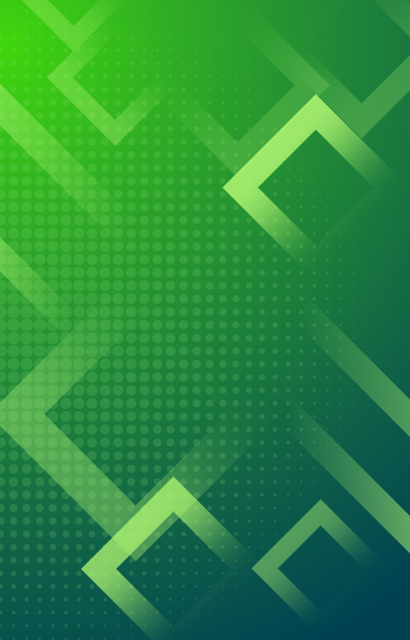
Write a Shadertoy shader that draws this background.

```glsl
// Green diagonal backdrop: a radial lime-to-navy gradient, a halftone dot field
// and translucent diamond frames and bars that fade along one direction.
// Frames use the L1 distance; all lengths are in units of the canvas height.

// Gradient
const vec2 GLOW_CENTRE = vec2(0.0, 0.93);
const vec3 LIME   = vec3(0.25, 0.84, 0.05);
const vec3 GREEN  = vec3(0.18, 0.66, 0.15);
const vec3 FOREST = vec3(0.12, 0.52, 0.22);
const vec3 TEAL   = vec3(0.06, 0.38, 0.28);
const vec3 NAVY   = vec3(0.00, 0.26, 0.32);

// Halftone dots
const float DOT_PITCH   = 0.02043;
const vec2  DOT_OFFSET  = vec2(0.0008, 0.002);
const vec2  DOT_CENTRE  = vec2(0.04, 0.492);
const float DOT_REACH   = 0.56;
const float DOT_RADIUS  = 0.010;
const float DOT_OPACITY = 0.17;
const vec3  DOT_TINT    = vec3(0.57, 0.90, 0.50);

// Frames: centre, outer radius, opacity; with the direction of their bright side
const vec3  FRAME_TINT  = vec3(0.67, 0.95, 0.44);
const float INNER_RATIO = 0.62;
const int   FRAME_COUNT = 8;
const vec4 FRAMES[FRAME_COUNT] = vec4[](
    vec4(0.565, 0.928, 0.1445, 0.27),
    vec4(0.371, 0.867, 0.1445, 0.22),
    vec4(0.115, 1.026, 0.107, 0.34),
    vec4(0.180, 0.879, 0.107, 0.38),
    vec4(0.212, 0.353, 0.230, 0.40),
    vec4(0.501, 0.112, 0.108, 0.46),
    vec4(0.271, 0.111, 0.1445, 0.78),
    vec4(0.4935, 0.707, 0.146, 0.90));
const vec2 UP_LEFT    = vec2(-1.0, 1.0);
const vec2 DOWN_LEFT  = vec2(-1.0, -1.0);
const vec2 DOWN_RIGHT = vec2(1.0, -1.0);
const vec2 BRIGHT_SIDE[FRAME_COUNT] = vec2[](
    DOWN_RIGHT, DOWN_RIGHT, DOWN_LEFT, DOWN_LEFT,
    DOWN_LEFT, UP_LEFT, UP_LEFT, UP_LEFT);

// Bars along x + y = c: c, half width, x of the bright end, x of the faded end
const int BAR_COUNT = 4;
const vec4 BARS[BAR_COUNT] = vec4[](
    vec4(0.837, 0.0326, 0.00, 0.20),
    vec4(0.603, 0.0270, 0.00, 0.11),
    vec4(0.987, 0.0293, 0.64, 0.47),
    vec4(0.805, 0.0293, 0.64, 0.45));
const float BAR_OPACITY[BAR_COUNT] = float[](0.48, 0.42, 0.42, 0.55);

// Coverage of the inside of a signed distance
float fill(float dist, float pixel) {
    return smoothstep(0.5 * pixel, -0.5 * pixel, dist);
}

vec3 gradient(vec2 p) {
    float d = distance(p, GLOW_CENTRE);
    vec3 col = mix(LIME, GREEN, clamp(d / 0.30, 0.0, 1.0));
    col = mix(col, FOREST, clamp((d - 0.30) / 0.25, 0.0, 1.0));
    col = mix(col, TEAL, clamp((d - 0.55) / 0.25, 0.0, 1.0));
    return mix(col, NAVY, clamp((d - 0.80) / 0.25, 0.0, 1.0));
}

float halftone(vec2 p, float pixel) {
    vec2 cell = round((p - DOT_OFFSET) / DOT_PITCH);
    vec2 dotPos = cell * DOT_PITCH + DOT_OFFSET;
    float falloff = 1.0 - pow(distance(dotPos, DOT_CENTRE) / DOT_REACH, 1.5);
    float radius = DOT_RADIUS * max(falloff, 0.0);
    return fill(distance(p, dotPos) - radius, pixel) * step(0.0004, radius);
}

float diamondFrame(vec2 q, float radius, vec2 brightSide, float pixel) {
    float middle = 0.5 * (1.0 + INNER_RATIO) * radius;
    float halfWidth = 0.5 * (1.0 - INNER_RATIO) * radius;
    float dist = (abs(abs(q.x) + abs(q.y) - middle) - halfWidth) * sqrt(0.5);
    float fade = smoothstep(-1.0, 0.85, dot(q, brightSide) / radius);
    return fill(dist, pixel) * pow(fade, 1.3);
}

float diagonalBar(vec2 p, vec4 bar, float pixel) {
    float dist = (abs(p.x + p.y - bar.x) - bar.y) * sqrt(0.5);
    float fade = clamp((bar.w - p.x) / (bar.w - bar.z), 0.0, 1.0);
    return fill(dist, pixel) * fade;
}

void mainImage(out vec4 fragColor, in vec2 fragCoord) {
    float pixel = 1.5 / iResolution.y;
    vec2 p = fragCoord / iResolution.y;

    vec3 col = gradient(p);
    col = mix(col, DOT_TINT, DOT_OPACITY * halftone(p, pixel));

    for (int i = 0; i < BAR_COUNT; i++) {
        col = mix(col, FRAME_TINT, BAR_OPACITY[i] * diagonalBar(p, BARS[i], pixel));
    }
    for (int i = 0; i < FRAME_COUNT; i++) {
        vec4 f = FRAMES[i];
        float cover = diamondFrame(p - f.xy, f.z, BRIGHT_SIDE[i], pixel);
        col = mix(col, FRAME_TINT, f.w * cover);
    }
    fragColor = vec4(col, 1.0);
}
```
